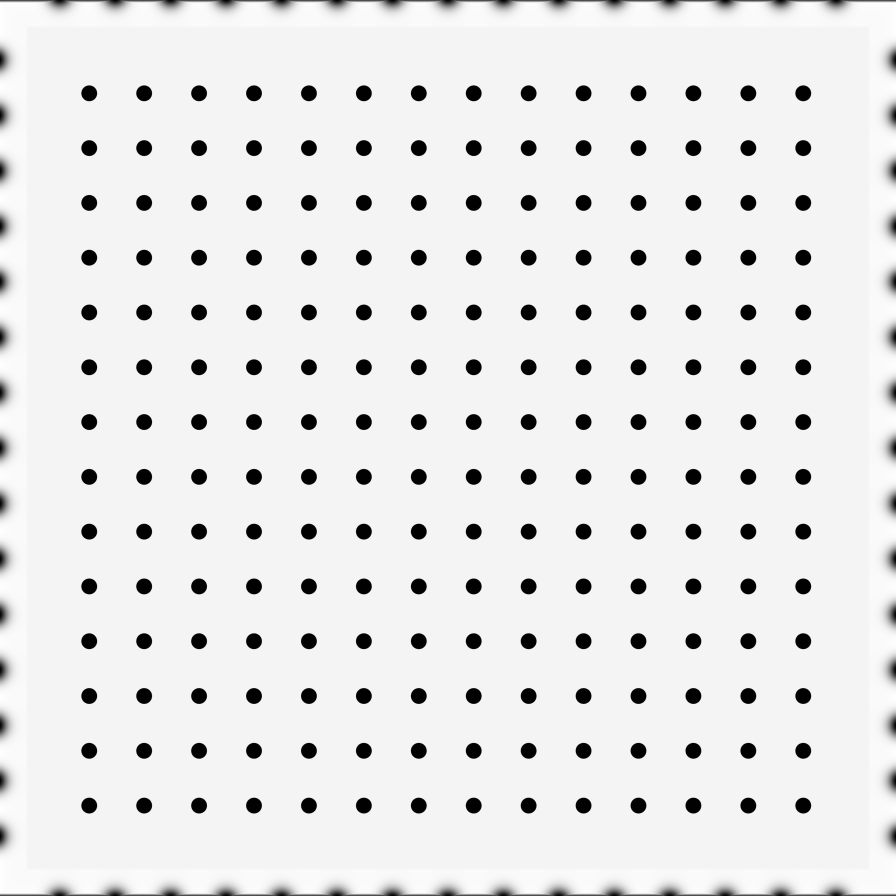
This pattern is drawn by a Shadertoy shader. Its source:

```glsl
// Square grid of black dots on pale grey, framed by soft dark blots along the edges.

const float DOT_COUNT = 14.0;
const vec2 FIRST_DOT = vec2(0.0996, 0.1009);
const vec2 DOT_STEP = vec2(0.0613, 0.06115);
const float DOT_RADIUS = 0.0088;

const float BLOT_COUNT = 15.0;
const float BLOT_STEP = 0.0619;
const float BLOT_WIDTH = 0.0125;
const float BLOT_DEPTH = 0.0085;

const float FRAME_WIDTH = 0.030;
const float RIM_WIDTH = 0.0035;
const float RIM_STRENGTH = 0.75;

const vec3 PAPER = vec3(0.957);
const vec3 FRAME = vec3(0.978);
const vec3 GLOW = vec3(1.0);
const vec3 INK = vec3(0.004);

// Distance to the nearest dot of a finite grid.
float dotGridDistance(vec2 p) {
    vec2 cell = clamp(round((p - FIRST_DOT) / DOT_STEP), 0.0, DOT_COUNT - 1.0);
    return length(p - FIRST_DOT - cell * DOT_STEP) - DOT_RADIUS;
}

// Offset along an edge from the nearest blot centre.
float blotOffset(float along) {
    float last = 0.5 * (BLOT_COUNT - 1.0);
    float centred = along - 0.5;
    return centred - BLOT_STEP * clamp(round(centred / BLOT_STEP), -last, last);
}

// Darkness of a row of blots, fading inward from the edge.
float blotRow(float along, float depth) {
    float across = blotOffset(along) / BLOT_WIDTH;
    float inward = depth / BLOT_DEPTH;
    return exp(-across * across - inward * sqrt(inward));
}

void mainImage(out vec4 fragColor, in vec2 fragCoord) {
    vec2 uv = fragCoord / iResolution.xy;
    float pixel = 1.0 / min(iResolution.x, iResolution.y);
    vec2 depth = 0.5 - abs(uv - 0.5);
    float edge = min(depth.x, depth.y);

    // Paper and its lighter frame
    float frame = 1.0 - smoothstep(-pixel, pixel, edge - FRAME_WIDTH);
    vec3 color = mix(PAPER, FRAME, frame);
    color = mix(color, GLOW, exp(-edge / BLOT_DEPTH));

    // Blots on all four sides, with a thin rim at top and bottom
    float blots = max(blotRow(uv.x, depth.y), blotRow(uv.y, depth.x));
    float rim = RIM_STRENGTH * (1.0 - smoothstep(0.0, RIM_WIDTH, depth.y));
    color = mix(color, INK, max(blots, rim));

    // Dots
    float ink = 1.0 - smoothstep(-0.7 * pixel, 0.7 * pixel, dotGridDistance(uv));
    fragColor = vec4(mix(color, INK, ink), 1.0);
}
```
